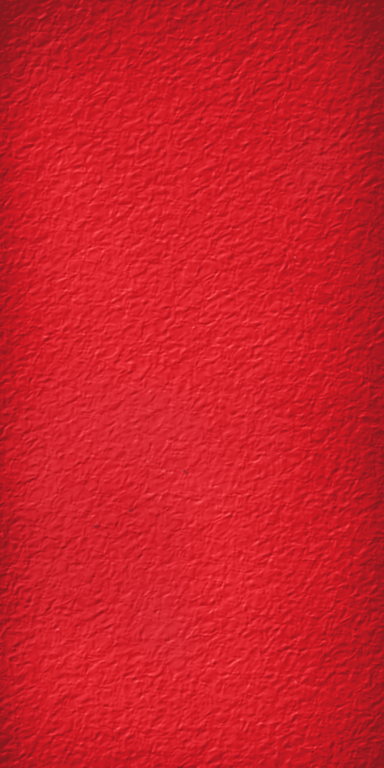
Write a Shadertoy shader that draws this texture.

```glsl
const vec3 DARK_RED = vec3(0.57, 0.09, 0.12);
const vec3 BASE_RED = vec3(0.81, 0.095, 0.135);
const vec3 LIGHT_RED = vec3(0.95, 0.23, 0.27);
const vec3 HAZE_RED = vec3(0.82, 0.21, 0.26);
const vec3 GLINT = vec3(0.96, 0.48, 0.48);
const vec3 DIRT = vec3(0.42, 0.12, 0.15);

const float GRAIN_FREQ = 185.0;    // grains per canvas height
const float GRAIN_STRETCH = 1.35;  // length of a grain over its width
const float GRAIN_ANGLE = 0.5;     // radians above horizontal
const float WARP = 1.0;            // bending of the grains
const float LIGHT_STEP = 0.0027;   // distance between relief samples
const float RELIEF = 1.55;         // strength of the embossing
const float CENTRE_TONE = 0.31;
const vec4 EDGE_WIDTH = vec4(0.08, 0.13, 0.10, 0.05);   // left, right, top, bottom
const vec4 EDGE_SHADE = vec4(0.85, 1.00, 0.80, 0.50);
const float SPECK_FREQ = 14.0;
const float SPECK_CHANCE = 0.10;

float hash(vec2 p) {
    vec3 q = fract(p.xyx * 0.1031);
    q += dot(q, q.yzx + 33.33);
    return fract((q.x + q.y) * q.z);
}

float noise(vec2 p) {
    vec2 cell = floor(p), f = fract(p);
    f = f * f * (3.0 - 2.0 * f);
    float low = mix(hash(cell), hash(cell + vec2(1, 0)), f.x);
    float high = mix(hash(cell + vec2(0, 1)), hash(cell + vec2(1, 1)), f.x);
    return mix(low, high, f.y);
}

float fbm(vec2 p) {
    float sum = 0.0, weight = 0.5;
    for (int i = 0; i < 4; i++) {
        sum += weight * noise(p);
        p = mat2(1.6, 1.2, -1.2, 1.6) * p + 17.3;
        weight *= 0.5;
    }
    return sum / 0.9375;
}

// Rough plaster height, with grains drawn out along a diagonal
float plaster(vec2 p) {
    vec2 dir = vec2(cos(GRAIN_ANGLE), sin(GRAIN_ANGLE));
    vec2 q = vec2(dot(p, dir) / GRAIN_STRETCH, dot(p, vec2(-dir.y, dir.x)));
    q = q * GRAIN_FREQ + 40.0;
    vec2 bend = vec2(noise(q * 0.5 + 9.1), noise(q * 0.5 + 63.7));
    q += WARP * (bend - 0.5);
    return 0.7 * noise(q) + 0.45 * noise(q * 1.8 + 31.0) + 0.35 * noise(q * 0.5 + 75.0);
}

// Shade that gathers along the four borders
float edgeShade(vec2 uv) {
    vec4 border = vec4(uv.x, 1.0 - uv.x, 1.0 - uv.y, uv.y);
    return dot(EDGE_SHADE, exp(-border / EDGE_WIDTH));
}

// Sparse marks: x is coverage, y picks pale chip or dark dirt
vec2 speck(vec2 p, float pixel) {
    vec2 q = p * SPECK_FREQ, cell = floor(q);
    vec2 centre = 0.25 + 0.5 * vec2(hash(cell + 5.3), hash(cell + 21.9));
    float radius = mix(0.015, 0.04, hash(cell + 47.1));
    float ragged = 0.05 * (noise(q * 22.0) - 0.5);
    float dist = length(fract(q) - centre) + ragged;
    float soft = pixel * SPECK_FREQ;
    float mask = 1.0 - smoothstep(radius - soft, radius + soft, dist);
    return vec2(mask * step(hash(cell + 83.7), SPECK_CHANCE), hash(cell + 61.3));
}

void mainImage(out vec4 fragColor, in vec2 fragCoord) {
    vec2 uv = fragCoord / iResolution.xy;
    vec2 p = fragCoord / iResolution.y;

    // Embossed grain, lit from the upper left
    vec2 toLight = LIGHT_STEP * normalize(vec2(-0.6, 0.8));
    float relief = plaster(p) - plaster(p + toLight);

    // Broad unevenness of the paint
    float blotch = fbm(p * 7.0 + 3.0) - 0.5;
    float tone = CENTRE_TONE + RELIEF * relief + 0.6 * blotch - edgeShade(uv);

    vec3 color = mix(BASE_RED, LIGHT_RED, clamp(tone, 0.0, 1.0));
    color = mix(color, DARK_RED, clamp(-tone, 0.0, 1.15));

    // Faded patches and bright crests
    float haze = smoothstep(0.5, 0.8, fbm(p * 5.0 + 50.0));
    color = mix(color, HAZE_RED, 0.35 * haze * smoothstep(-0.6, 0.3, tone));
    color = mix(color, GLINT, 0.45 * smoothstep(0.8, 1.4, tone));

    // Chips and dirt
    vec2 mark = speck(p, 1.0 / iResolution.y);
    color = mix(color, mix(DIRT, GLINT, step(0.6, mark.y)), 0.5 * mark.x);

    fragColor = vec4(color, 1.0);
}
```
